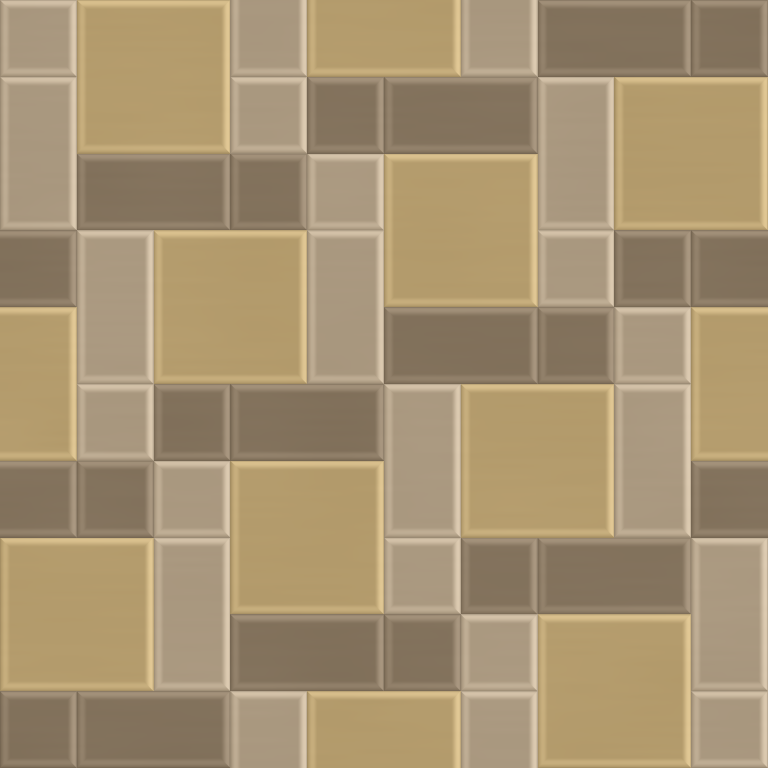
Write a Shadertoy shader that draws this pattern.

```glsl
// Bevelled paving of tan squares, taupe columns and brown rows on a 10 by 10 grid.

float hash(vec2 p) {
    return fract(sin(dot(p, vec2(127.1, 311.7))) * 43758.5453);
}

float noise(vec2 p) {
    vec2 i = floor(p), f = fract(p);
    f = f * f * (3.0 - 2.0 * f);
    return mix(mix(hash(i), hash(i + vec2(1, 0)), f.x),
               mix(hash(i + vec2(0, 1)), hash(i + vec2(1, 1)), f.x), f.y);
}

// Three cells cut after the given count: offset within the piece, piece length.
vec2 splitRun(float index, float cut) {
    return index < cut ? vec2(index, cut) : vec2(index - cut, 3.0 - cut);
}

// Sunlit side: brightest close to the rim.
float litSide(float d) {
    return 1.0 - smoothstep(0.035, 0.13, d);
}

// Shaded side: dim ridge that darkens towards the rim.
float shadedSide(float d) {
    return 0.42 * (1.0 - smoothstep(0.075, 0.14, d)) - 0.5 * (1.0 - smoothstep(0.0, 0.065, d));
}

void mainImage(out vec4 fragColor, in vec2 fragCoord) {
    vec2 uv = fragCoord / iResolution.y;
    vec2 grid = vec2(uv.x, 1.0 - uv.y) * 10.0;
    float pixel = 10.0 / iResolution.y;
    vec2 cell = floor(grid);
    vec2 local = grid - cell;
    vec2 size = vec2(1);

    // Each row repeats the same ten phases, shifted three cells to the left.
    float phase = mod(cell.x - 1.0 + 3.0 * cell.y, 10.0);
    vec3 face, highlight;
    if (phase < 1.5 || (phase > 2.5 && phase < 4.5)) {
        // Large square, upper or lower half
        local += phase < 1.5 ? vec2(phase, 0) : vec2(phase - 3.0, 1);
        size = vec2(2);
        face = vec3(0.705, 0.61, 0.425);
        highlight = vec3(0.88, 0.78, 0.58);
    } else if (phase > 5.5 && phase < 8.5) {
        // Horizontal run, cut 2+1 and 1+2 on alternate rows
        vec2 run = splitRun(phase - 6.0, 2.0 - mod(cell.y, 2.0));
        local.x += run.x;
        size.x = run.y;
        face = vec3(0.51, 0.445, 0.36);
        highlight = vec3(0.66, 0.59, 0.50);
    } else {
        // Vertical run, cut 1+2 and 2+1 by its starting row
        float index = floor(mod(phase + 1.0, 10.0) / 3.0 + 0.5);
        vec2 run = splitRun(index, 1.0 + mod(cell.y - index, 2.0));
        local.y += run.x;
        size.y = run.y;
        face = vec3(0.665, 0.597, 0.50);
        highlight = vec3(0.86, 0.79, 0.69);
    }

    // Mitred bevel, lit at the top and right
    vec2 edge = min(local, size - local);
    float depth = min(edge.x, edge.y);
    float side = local.x > size.x * 0.5 ? litSide(depth) : shadedSide(depth);
    float end = local.y < size.y * 0.5 ? 0.82 * litSide(depth) : shadedSide(depth);
    float light = mix(side, end, smoothstep(-pixel, pixel, edge.x - edge.y));
    vec3 color = face + (highlight - face) * light;

    // Thin seam between the stones
    float seam = 1.0 - smoothstep(0.0, 0.01 + pixel, depth);
    color = mix(color, face * 0.82, 0.45 * seam);

    // Fine horizontal brushing over a soft uneven tone
    color += 0.007 * (noise(grid * vec2(1.2, 14.0)) - 0.5);
    color += 0.014 * (noise(grid * 0.9) - 0.5);
    fragColor = vec4(color, 1.0);
}
```
